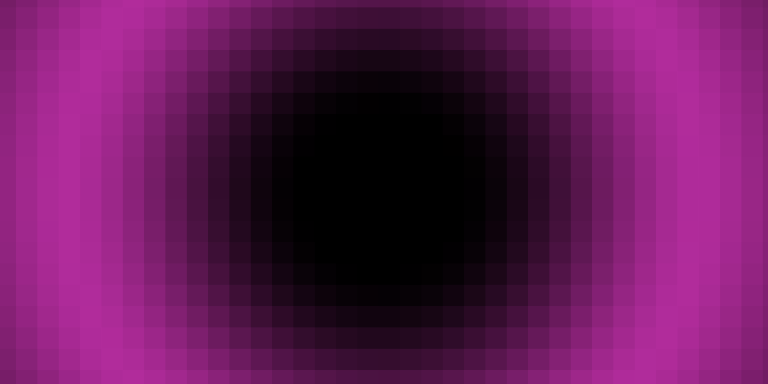
This background is drawn by a WebGL 1 fragment shader. Its source:

```glsl
precision highp float;
// Draws a pixelated magenta ring glowing around a black centre.

uniform vec2 u_resolution;

// Snaps a position to cell centres, blending across a one-pixel seam.
vec2 snapToCells(vec2 position, vec2 offset, float pixel) {
  vec2 grid = position + offset + 0.5 * pixel;
  vec2 seam = smoothstep(1.0 - pixel, 1.0, fract(grid));
  return floor(grid) + seam - 0.5 - offset + 0.5 * (1.0 - pixel * 0.0);
}

// Rises from the dark centre to the ring, then dims towards the corners.
float ringGlow(float radius) {
  float rise = smoothstep(0.2, 0.85, radius);
  float fade = 1.0 - 0.4 * smoothstep(0.8, 1.2, radius);
  return rise * fade;
}

void main() {
  // Centred coordinates, 36 cells across the canvas width
  float pixel = 36.0 / u_resolution.x;
  vec2 position = (gl_FragCoord.xy - 0.5 * u_resolution) * pixel;

  // One brightness per cell; the half width is 18 cells
  vec2 cell = snapToCells(position, vec2(0.2, 0.3), pixel) + 0.5;
  float glow = ringGlow(length(cell) / 18.0);

  vec3 magenta = vec3(0.70, 0.173, 0.615);
  gl_FragColor = vec4(magenta * glow, 1.0);
}
```
